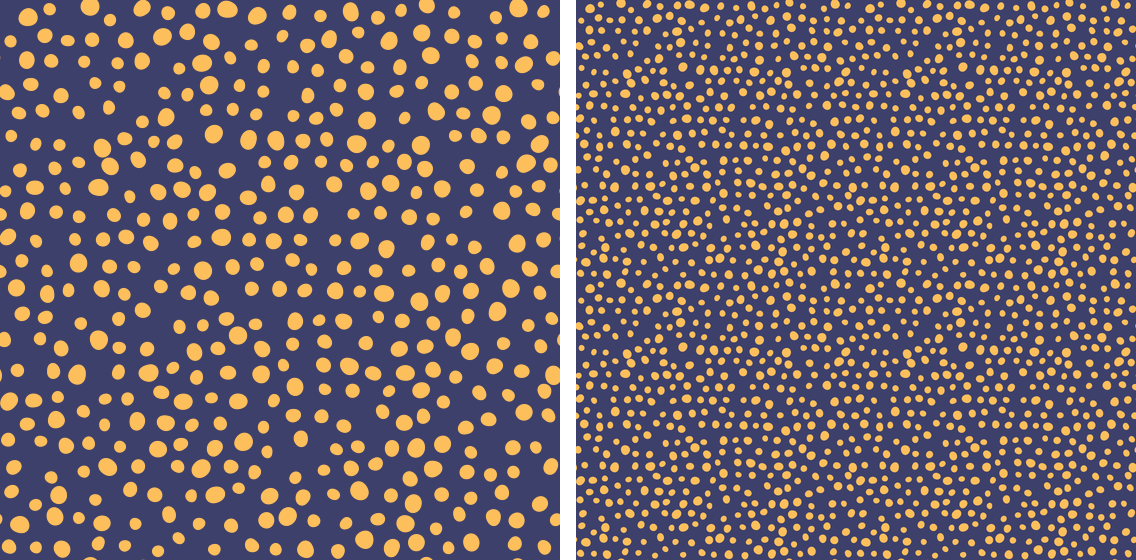
Left: one tile. Right: repeated 2 by 2.
Give the GLSL for this pattern, as a WebGL 2 fragment shader.

```glsl
#version 300 es
precision highp float;

#define GRID vec2(19.0, 22.0)   // cells per side; the row count must be even
#define JITTER 0.70             // random shift, in cells
#define MIN_SPACING 0.0435      // dots closer than this push apart
#define RADIUS_MIN 0.0106
#define RADIUS_MAX 0.0168
#define STRETCH 0.11            // strongest oval deformation
#define LOBES 0.035             // strongest three-sided deformation
#define EDGE_PIXELS 1.3
#define NIGHT vec3(0.24, 0.25, 0.42)
#define AMBER vec3(0.99, 0.75, 0.36)

uniform vec2 u_resolution;
out vec4 outColor;

const float TAU = 6.2831853;

// Integer hash of a wrapped cell, three values in 0..1
vec3 hashCell(vec2 cell, uint seed) {
    uvec3 v = uvec3(uvec2(mod(cell, GRID)), seed);
    v = v * 1664525u + 1013904223u;
    v.x += v.y * v.z; v.y += v.z * v.x; v.z += v.x * v.y;
    v ^= v >> 16u;
    v.x += v.y * v.z; v.y += v.z * v.x; v.z += v.x * v.y;
    return vec3(v >> 8u) / 16777216.0;
}

// Jittered point on a grid with staggered rows
vec2 scatterPoint(vec2 cell) {
    float stagger = 0.5 * mod(cell.y, 2.0) - 0.25;
    vec2 shift = JITTER * (hashCell(cell, 0u).xy - 0.5);
    return (cell + 0.5 + vec2(stagger, 0.0) + shift) / GRID;
}

// The same point after its close neighbours have pushed it away
vec2 dotCentre(vec2 cell) {
    vec2 centre = scatterPoint(cell);
    vec2 push = vec2(0.0);
    for (int y = -1; y <= 1; y++)
    for (int x = -1; x <= 1; x++) {
        if (x == 0 && y == 0) continue;
        vec2 away = centre - scatterPoint(cell + vec2(x, y));
        float gap = max(length(away), 1e-4);
        push += 0.5 * max(MIN_SPACING - gap, 0.0) * away / gap;
    }
    return centre + push;
}

// Approximate signed distance to a hand-cut, slightly oval dot
float dotDistance(vec2 offset, vec2 cell) {
    vec3 shape = hashCell(cell, 1u);
    vec3 bend = hashCell(cell, 2u);
    float radius = mix(RADIUS_MIN, RADIUS_MAX, pow(shape.x, 1.5));
    float angle = atan(offset.y, offset.x + 1e-7);
    float outline = 1.0
        + STRETCH * shape.y * cos(2.0 * angle + TAU * shape.z)
        + LOBES * bend.x * cos(3.0 * angle + TAU * bend.y);
    return length(offset) - radius * outline;
}

void main() {
    vec2 uv = gl_FragCoord.xy / u_resolution;
    vec2 home = floor(uv * GRID);

    // Nearest dot among the surrounding cells
    float dist = 1.0;
    for (int y = -1; y <= 1; y++)
    for (int x = -1; x <= 1; x++) {
        vec2 cell = home + vec2(x, y);
        dist = min(dist, dotDistance(uv - dotCentre(cell), cell));
    }

    // Flat fill with a smoothed edge
    float halfEdge = 0.5 * EDGE_PIXELS / min(u_resolution.x, u_resolution.y);
    float fill = 1.0 - smoothstep(-halfEdge, halfEdge, dist);
    outColor = vec4(mix(NIGHT, AMBER, fill), 1.0);
}
```
